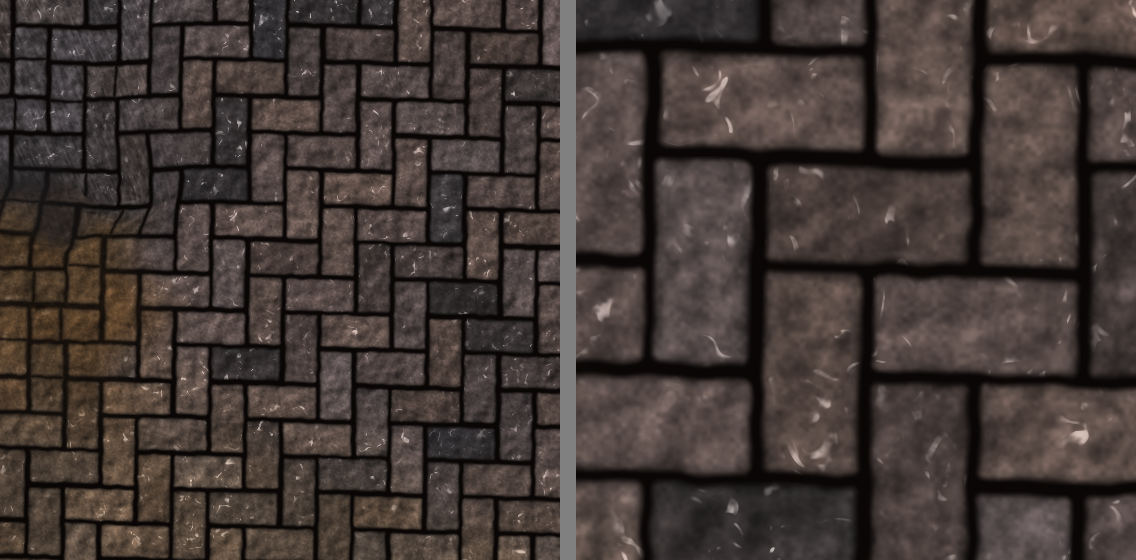
Left: the whole. Right: its middle third, enlarged.
Write a WebGL 2 fragment shader that draws this texture.

```glsl
#version 300 es
precision highp float;
// Worn herringbone brick paving, wet and dark with a brown stained side.
#define CELLS vec2(15.5, 15.6)      // brick widths across and down
#define SKEW vec2(0.015, -0.028)    // slight tilt of the courses
#define SHIFT vec2(0.0025, 0.034)   // where the pattern starts
#define HALF_JOINT 0.06             // half joint width, in brick widths
#define JOINT_SOFT 0.04             // softness of the brick edge
#define WOBBLE 0.045                // unevenness of the brick edge
#define RELIEF 0.62                 // strength of the rough surface light
#define WET_SHARE 0.13              // share of dark wet bricks
#define GLINTS 0.32                 // brightness of the wet specks

uniform vec2 u_resolution;
out vec4 fragColor;

const vec3 JOINT = vec3(0.035, 0.024, 0.020);
const vec3 BRICK = vec3(0.305, 0.260, 0.248);
const vec3 SLATE = vec3(0.235, 0.220, 0.225);
const vec3 STAIN = vec3(0.300, 0.225, 0.150);
const vec3 EARTH = vec3(0.335, 0.278, 0.230);
const vec3 WET = vec3(0.165, 0.160, 0.168);
const vec3 GLINT = vec3(0.95, 0.93, 0.92);

float hash(vec2 p) {
    vec3 q = fract(p.xyx * 0.1031);
    q += dot(q, q.yzx + 33.33);
    return fract((q.x + q.y) * q.z);
}

float noise(vec2 p) {
    vec2 i = floor(p), f = fract(p);
    f = f * f * (3.0 - 2.0 * f);
    return mix(mix(hash(i), hash(i + vec2(1, 0)), f.x),
               mix(hash(i + vec2(0, 1)), hash(i + vec2(1, 1)), f.x), f.y);
}

float fbm(vec2 p) {
    float sum = 0.0, amp = 0.5;
    for (int i = 0; i < 4; i++) {
        sum += amp * noise(p);
        p = mat2(1.6, 1.2, -1.2, 1.6) * p + 17.3;
        amp *= 0.5;
    }
    return sum;
}

// Smooth step that falls from one to zero
float fall(float from, float to, float x) {
    return 1.0 - smoothstep(from, to, x);
}

// Herringbone: corner of the brick that holds p in xy, its size in zw
vec4 herringbone(vec2 p) {
    vec2 cell = floor(p);
    float k = mod(cell.x - cell.y, 4.0);
    if (k < 1.5) return vec4(cell - vec2(k > 0.5 ? 1 : 0, 0), 2, 1);
    return vec4(cell - vec2(0, k < 2.5 ? 1 : 0), 1, 2);
}

float roundBox(vec2 p, vec2 halfSize, float radius) {
    vec2 d = abs(p) - halfSize + radius;
    return length(max(d, 0.0)) + min(max(d.x, d.y), 0.0) - radius;
}

void main() {
    vec2 uv = gl_FragCoord.xy / u_resolution;
    uv.y = 1.0 - uv.y;

    // Zones: slate corner above, brown stain beside it, earthy lower left
    vec2 zone = uv + 0.09 * (vec2(noise(uv * 9.0), noise(uv * 9.0 + 40.0)) - 0.5);
    float slate = fall(0.18, 0.40, zone.x) * fall(0.36, 0.43, zone.y);
    float stain = fall(0.17, 0.32, zone.x) * smoothstep(0.35, 0.42, zone.y)
                * fall(0.60, 0.85, zone.y);
    float earth = smoothstep(0.62, 0.95, zone.y + 0.35 * (0.5 - zone.x));
    float smudge = fall(0.0, 0.09, length((zone - vec2(0.05, 0.37)) * vec2(0.7, 1.3)));

    // Courses, pushed out of line in the corner
    vec2 p = (uv + SKEW * uv.yx + SHIFT) * CELLS;
    p -= vec2(0.42, 0.22) * slate;
    vec2 wobble = vec2(noise(p * 4.0), noise(p * 4.0 + 70.0)) - 0.5;
    vec4 brick = herringbone(p);
    vec2 id = brick.xy + 50.0, size = brick.zw;
    vec2 jitter = vec2(hash(id + 3.1), hash(id + 7.7)) - 0.5;
    vec2 local = p - brick.xy - 0.5 * size;

    // Brick outline; some bricks on the worn side are split in two
    float d = roundBox(local + WOBBLE * wobble + 0.04 * jitter,
                       0.5 * size - HALF_JOINT, 0.07);
    float along = size.x > size.y ? local.x : local.y;
    float split = step(hash(id + 21.0), 0.45 * max(slate, stain));
    d = mix(d, max(d, 0.03 - abs(along + 0.3 * jitter.x + 0.05 * wobble.x)), split);

    // Brick colour by zone, with tone and wetness for each brick
    vec3 color = mix(BRICK, EARTH, earth);
    color = mix(color, SLATE, 0.8 * slate);
    color = mix(color, STAIN, stain);
    float wet = step(hash(id + 11.0), WET_SHARE) * (1.0 - stain) * (1.0 - 0.8 * earth);
    color = mix(color, WET, 0.75 * wet);
    color *= 0.88 + 0.32 * hash(id);
    color *= mix(vec3(1.03, 1.0, 0.96), vec3(0.97, 1.0, 1.05), hash(id + 5.0));

    // Rough surface lit from the upper left, with scratches in the corner
    vec2 grain = p * 3.4 + 9.0 * hash(id + 15.0);
    float slope = fbm(grain + 0.18) - fbm(grain - 0.18);
    float scratch = noise(vec2(p.x * 16.0 - p.y * 7.0, p.y * 3.5)) - 0.5;
    color *= 1.0 + RELIEF * slope * 1.6 + 0.5 * (fbm(p * 2.3) - 0.47);
    color *= 1.0 + 0.45 * slate * scratch + 0.22 * (noise(p * 19.0) - 0.5);

    // Worn rim and small wet glints
    float rim = smoothstep(-0.13, -0.07, d) * fall(-0.06, -0.01, d);
    color += 0.05 * rim * noise(p * 7.0);
    float patches = smoothstep(0.42, 0.68, noise(p * 1.7 + 31.0));
    float speck = smoothstep(0.70, 0.90, noise(p * vec2(11.0, 9.0) + 4.0 * wobble));
    color += GLINT * GLINTS * speck * (0.12 + patches + 0.5 * wet)
           * smoothstep(-0.08, 0.20, slope) * (1.0 - 0.75 * stain);

    // Joints, fainter in the stain, and the dark smudge
    float pixel = CELLS.y / u_resolution.y;
    float soft = max(JOINT_SOFT, pixel);
    float joint = smoothstep(-soft, soft, d) * (1.0 - 0.3 * stain);
    color *= 1.0 - 0.3 * smoothstep(-0.14, 0.0, d);
    color = mix(color, JOINT, joint);
    color = mix(color, vec3(0.10, 0.095, 0.10), 0.7 * smudge);
    fragColor = vec4(clamp(color, 0.0, 1.0), 1.0);
}
```
